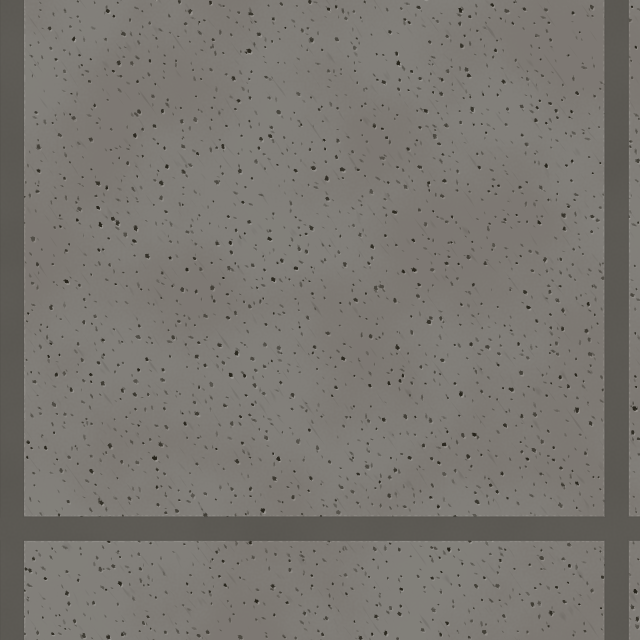
A Shadertoy shader for this texture:

```glsl
#define PERIOD 0.945
#define BAR_CROSSING vec2(0.0185, 0.174)
#define BAR_WIDTH 0.038
#define PIT_DENSITY 44.0
#define PIT_RADIUS 0.0030
#define FLECK_DENSITY 52.0
#define FLECK_RADIUS 0.0019
#define SLANT -0.95
#define TILE_WARM vec3(0.490, 0.472, 0.450)
#define TILE_COOL vec3(0.510, 0.500, 0.480)
#define BAR_COLOR vec3(0.360, 0.350, 0.328)
#define PIT_COLOR vec3(0.130, 0.120, 0.085)

vec2 hash2(vec2 p) {
    vec3 q = fract(p.xyx * vec3(0.1031, 0.1030, 0.0973));
    q += dot(q, q.yzx + 33.33);
    return fract((q.xx + q.yz) * q.zy);
}

float gradientDot(vec2 corner, vec2 offset) {
    float angle = 6.2832 * hash2(corner).x;
    return dot(vec2(cos(angle), sin(angle)), offset);
}

float gradientNoise(vec2 p) {
    vec2 i = floor(p), f = fract(p);
    vec2 u = f * f * f * (f * (f * 6.0 - 15.0) + 10.0);
    vec2 e = vec2(0.0, 1.0);
    return mix(mix(gradientDot(i, f), gradientDot(i + e.yx, f - e.yx), u.x),
               mix(gradientDot(i + e, f - e), gradientDot(i + 1.0, f - 1.0), u.x), u.y);
}

float fbm(vec2 p) {
    float sum = 0.0, amplitude = 0.5;
    for (int i = 0; i < 4; i++) {
        sum += amplitude * gradientNoise(p);
        p = p * 2.03 + 17.1;
        amplitude *= 0.5;
    }
    return sum;
}

// Coverage of one slanted oval
float oval(vec2 d, float angle, float radius, float stretch, float pixel) {
    vec2 axis = vec2(cos(angle), sin(angle));
    vec2 q = vec2(dot(d, axis) / stretch, dot(d, vec2(-axis.y, axis.x)));
    return clamp(0.5 - (length(q) - radius) / pixel, 0.0, 1.0);
}

// Scattered holes: x is the dark inside, y the lit lower right lip
vec2 scatter(vec2 uv, float density, float maxRadius, float stretch, float fill, float pixel) {
    vec2 result = vec2(0.0);
    vec2 base = floor(uv * density);
    for (int y = -1; y <= 1; y++)
    for (int x = -1; x <= 1; x++) {
        vec2 id = base + vec2(x, y);
        vec2 shape = hash2(id + density), look = hash2(id + density + 71.7);
        if (look.x > fill) continue;
        vec2 d = uv - (id + 0.05 + 0.9 * hash2(id + 3.1 * density)) / density;
        float radius = maxRadius * mix(0.4, 1.0, shape.x * shape.x);
        float angle = SLANT + (shape.y - 0.5) * 1.3;
        float ragged = 1.0 + 0.6 * gradientNoise(uv * 330.0);
        float depth = mix(0.45, 1.0, look.y);
        float inside = oval(d, angle, radius * ragged, stretch, pixel);
        float lip = oval(d - radius * vec2(0.6, -0.8), angle, radius, stretch, pixel);
        result = max(result, depth * vec2(inside, lip * (1.0 - inside)));
    }
    return result;
}

void mainImage(out vec4 fragColor, in vec2 fragCoord) {
    float pixel = 1.0 / iResolution.y;
    vec2 uv = fragCoord * pixel;

    // Distance to the nearest bar edge, negative on the bar
    vec2 fromBar = abs(mod(uv - BAR_CROSSING + 0.5 * PERIOD, PERIOD) - 0.5 * PERIOD);
    float edge = min(fromBar.x, fromBar.y) - 0.5 * BAR_WIDTH;
    float tileMask = clamp(0.5 + edge / pixel, 0.0, 1.0);

    // Panel: soft mottling, fine grain and faint slanted scuffs
    float mottle = fbm(uv * 4.0);
    float grain = gradientNoise(uv * 240.0);
    vec3 tile = mix(TILE_WARM, TILE_COOL, smoothstep(-0.22, 0.22, mottle + 0.12 * grain));
    vec2 along = vec2(cos(SLANT), sin(SLANT));
    vec2 scuffUv = vec2(dot(uv, along) * 26.0, dot(uv, vec2(-along.y, along.x)) * 150.0);
    tile -= 0.045 * smoothstep(0.33, 0.65, gradientNoise(scuffUv));

    // Deep pits and shallow flecks
    vec2 pits = scatter(uv, PIT_DENSITY, PIT_RADIUS, 1.3, 0.72, pixel);
    vec2 flecks = scatter(uv, FLECK_DENSITY, FLECK_RADIUS, 2.1, 0.55, pixel);
    tile += 0.10 * pits.y + 0.04 * flecks.y;
    tile = mix(tile, PIT_COLOR, max(0.95 * pits.x, 0.5 * flecks.x));

    // Broken pale line where the panel meets the bar
    float rim = 1.0 - smoothstep(0.0, 0.0025, abs(edge - 0.001));
    tile += 0.05 * rim * smoothstep(-0.2, 0.3, gradientNoise(uv * 190.0));

    // Bars: nearly flat, slightly darker at their edges
    vec3 bar = BAR_COLOR + 0.025 * fbm(uv * 6.0 + 40.0) + 0.006 * grain;
    bar *= 1.0 - 0.06 * smoothstep(-0.003, 0.0, edge);

    fragColor = vec4(mix(bar, tile, tileMask), 1.0);
}
```
